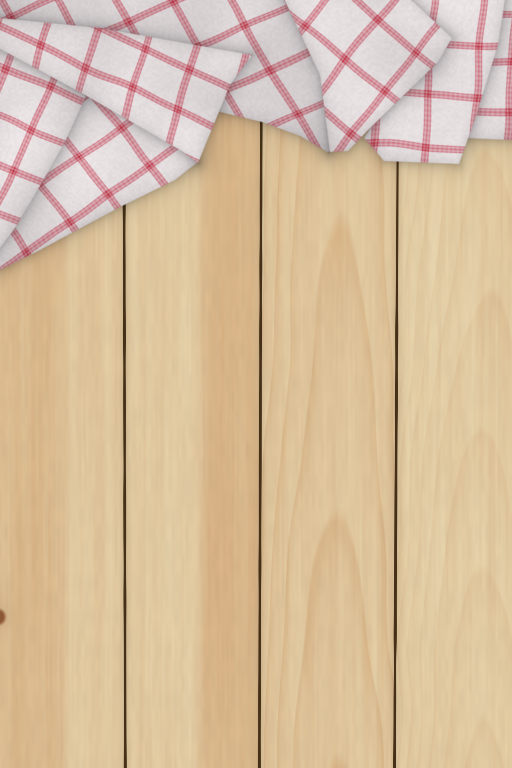
Give the GLSL for this texture, as a Shadertoy shader.

```glsl
// A folded checked cloth lying over four pale pine planks.
// Planks mix two wood tones with stretched noise and parabolic growth rings;
// each cloth fold is a polygon with its own stripe grid and soft shadow.

const float WIDTH = 5.12;                        // canvas width in scene units
const vec3 PALE = vec3(0.885, 0.800, 0.645);
const vec3 TAN = vec3(0.835, 0.690, 0.515);
const vec3 SEAM = vec3(0.27, 0.19, 0.09);
const vec3 LINEN = vec3(0.905, 0.880, 0.885);
const vec3 RED = vec3(0.76, 0.22, 0.30);

float hash(vec2 p) {
    return fract(sin(dot(p, vec2(127.1, 311.7))) * 43758.5453);
}

float noise(vec2 p) {
    vec2 i = floor(p), f = fract(p);
    f = f * f * (3.0 - 2.0 * f);
    return mix(mix(hash(i), hash(i + vec2(1, 0)), f.x),
               mix(hash(i + vec2(0, 1)), hash(i + vec2(1, 1)), f.x), f.y);
}

// Signed distance to a closed polygon, negative inside
float polygon(vec2 p, vec2 v[8]) {
    float d = 1e3, side = 1.0;
    for (int i = 0, j = 7; i < 8; j = i, i++) {
        vec2 e = v[j] - v[i], w = p - v[i];
        vec2 b = w - e * clamp(dot(w, e) / dot(e, e), 0.0, 1.0);
        d = min(d, dot(b, b));
        bvec3 c = bvec3(p.y >= v[i].y, p.y < v[j].y, e.x * w.y > e.y * w.x);
        if (all(c) || !any(c)) side = -side;
    }
    return side * sqrt(d);
}

// Coverage of parallel woven stripes running along an angle
float stripes(vec2 p, float angle, float gap, float px) {
    vec2 along = vec2(cos(angle), sin(angle));
    float across = dot(p, vec2(-along.y, along.x));
    float d = abs(across - gap * round(across / gap));
    float thread = 0.80 + 0.20 * cos(d * 190.0);
    float weave = 0.88 + 0.12 * sin(dot(p, along) * 130.0);
    return (1.0 - smoothstep(0.036 - px, 0.036 + px, d)) * thread * weave;
}

// Paints one cloth fold over the colour and shades what lies beneath it
void fold(inout vec3 col, vec2 q, float px, vec2 v[8], vec2 crossing,
          vec2 angles, vec2 gaps, float light) {
    float d = polygon(q, v);
    vec2 bend = vec2(noise(q * 2.3), noise(q * 2.3 + 17.0)) - 0.5;
    vec2 p = q - crossing + bend * 0.05;
    float a = stripes(p, angles.x, gaps.x, px);
    float b = stripes(p, angles.y, gaps.y, px);
    vec3 cloth = LINEN * (0.98 + 0.04 * noise(q * 45.0));
    cloth = mix(cloth, RED, 0.62 * max(a, b));
    cloth = mix(cloth, RED * vec3(0.96, 0.50, 0.62), 0.85 * a * b);
    float crease = noise(vec2(dot(q, vec2(2.4, 1.1)), dot(q, vec2(-0.7, 1.5))));
    cloth *= light * (0.93 + 0.11 * crease) * (1.0 - 0.09 * exp(min(d, 0.0) / 0.06));
    col *= 1.0 - 0.22 * exp(-max(d, 0.0) / 0.065);
    col = mix(col, cloth, 1.0 - smoothstep(-px, px, d));
}

// Arched growth rings: soft tongues with a crisp upper rim
float arches(vec2 q, vec2 tip, float curve, float gap) {
    float dx = q.x - tip.x + 0.10 * (noise(q * vec2(2.0, 1.1)) - 0.5);
    float ring = fract((q.y - tip.y - curve * dx * dx) / gap + 0.15 * noise(q * vec2(3.0, 0.8)));
    return smoothstep(0.0, 0.09, ring) * exp(-3.5 * ring);
}

vec3 wood(vec2 q, float px) {
    float down = q.y - 3.8;
    vec3 seams = vec3(1.245, 2.605, 3.965) + vec3(0.002, -0.003, -0.005) * down;
    float fibre = noise(vec2(q.x * 42.0 + 0.6 * noise(q * 1.5), q.y * 0.9));
    float streak = noise(vec2(q.x * 12.0, q.y * 0.35));
    float tone, wave = 0.06 * (noise(vec2(3.0, q.y * 0.7)) - 0.5);
    if (q.x < seams.x) tone = mix(0.68, 0.22, smoothstep(0.60, 0.72, q.x + wave));
    else if (q.x < seams.y) tone = mix(0.12, 0.82, smoothstep(1.90, 2.08, q.x + wave));
    else if (q.x < seams.z) tone = 0.22 + 0.75 * arches(q, vec2(3.39, 2.25), 15.0, 2.8);
    else tone = 0.02 + 0.38 * arches(q, vec2(4.85, 4.40), 9.0, 1.4);
    tone += 0.28 * (fibre - 0.5) + 0.30 * (streak - 0.5);
    vec3 col = mix(PALE, TAN, tone);
    col *= 0.985 + 0.03 * noise(q * vec2(30.0, 6.0));

    // Knot on the left edge
    float knot = length((q - vec2(-0.01, 6.17)) * vec2(1.0, 0.85));
    col = mix(col, TAN * 0.85, 0.5 * exp(-knot * 9.0));
    col = mix(col, vec3(0.55, 0.34, 0.20), 1.0 - smoothstep(0.04, 0.085, knot));

    // Dark gaps with a soft bevel
    vec3 gapDist = abs(seams - q.x);
    float d = min(gapDist.x, min(gapDist.y, gapDist.z));
    float halfGap = 0.010 + 0.006 * noise(vec2(q.x, q.y * 3.0));
    col *= 1.0 - 0.14 * exp(-d / 0.025);
    return mix(col, SEAM, 1.0 - smoothstep(halfGap - 0.5 * px, halfGap + 0.5 * px, d));
}

void mainImage(out vec4 fragColor, in vec2 fragCoord) {
    float px = WIDTH / iResolution.x;
    vec2 q = vec2(fragCoord.x, iResolution.y - fragCoord.y) * px;   // y runs down
    vec3 col = wood(q, px);

    // Right side hanging folds
    fold(col, q, px, vec2[8](vec2(4.9, -.2), vec2(5.4, -.2), vec2(5.4, .7), vec2(5.4, 1.41), vec2(5.1, 1.40), vec2(4.65, 1.38), vec2(4.7, 1.0), vec2(4.8, .5)), vec2(5.09, 1.12), vec2(.05, 1.65), vec2(.49, .50), .97);
    fold(col, q, px, vec2[8](vec2(3.9, -.2), vec2(5.08, -.2), vec2(4.98, .45), vec2(4.78, 1.1), vec2(4.59, 1.64), vec2(3.84, 1.61), vec2(3.64, 1.38), vec2(4.2, .5)), vec2(4.27, .95), vec2(.05, 1.64), vec2(.52, .50), .99);
    // Back layer and the draped fold in front of it
    fold(col, q, px, vec2[8](vec2(-.2, -.2), vec2(3.1, -.2), vec2(3.5, .9), vec2(3.29, 1.53), vec2(3.0, 1.36), vec2(2.62, 1.22), vec2(2.2, 1.12), vec2(-.2, .5)), vec2(2.45, .25), vec2(-.42, 1.04), vec2(.51, .50), .95);
    fold(col, q, px, vec2[8](vec2(2.75, -.2), vec2(3.9, -.2), vec2(4.52, .38), vec2(4.38, .62), vec2(3.68, 1.30), vec2(3.48, 1.51), vec2(3.30, 1.52), vec2(3.2, .75)), vec2(3.84, .93), vec2(.70, 2.24), vec2(.52, .52), 1.0);
    // Left corner, flap and rolled band
    fold(col, q, px, vec2[8](vec2(-.2, .6), vec2(.85, .85), vec2(1.8, 1.3), vec2(1.98, 1.62), vec2(1.75, 1.80), vec2(1.20, 2.07), vec2(.40, 2.50), vec2(-.2, 2.80)), vec2(.40, 1.85), vec2(-.61, .94), vec2(.47, .49), .98);
    fold(col, q, px, vec2[8](vec2(-.2, .35), vec2(.4, .6), vec2(.86, .96), vec2(.66, 1.40), vec2(.40, 1.86), vec2(.15, 2.28), vec2(-.03, 2.52), vec2(-.2, 2.6)), vec2(.50, .87), vec2(.37, 1.98), vec2(.46, .49), .99);
    fold(col, q, px, vec2[8](vec2(-.2, .16), vec2(1.0, .28), vec2(2.52, .55), vec2(2.30, .85), vec2(1.98, 1.63), vec2(1.80, 1.50), vec2(.85, .95), vec2(-.2, .38)), vec2(.87, .68), vec2(.43, 1.86), vec2(.42, .50), 1.0);

    fragColor = vec4(col, 1.0);
}
```
